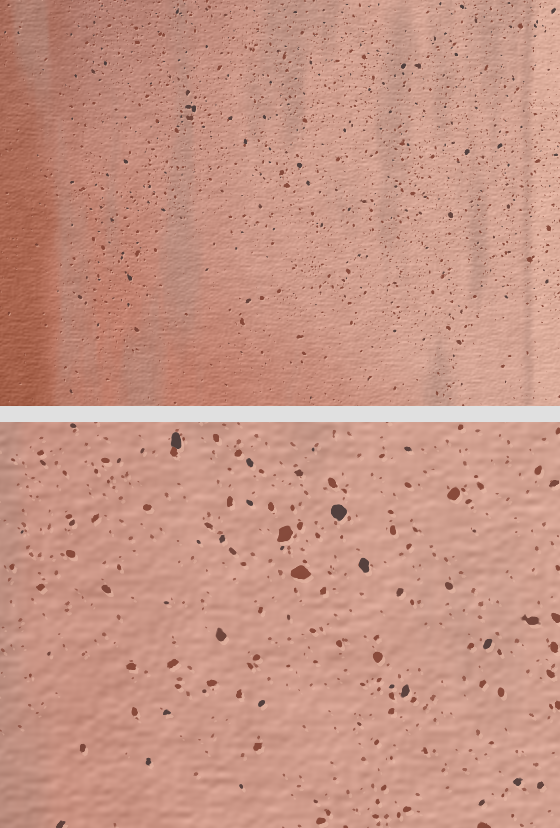
Top, the full canvas; bottom, a detail of the centre.
Write a Shadertoy shader that draws this texture.

```glsl
#define PINK vec3(0.785, 0.57, 0.51)
#define PALE vec3(0.835, 0.645, 0.58)
#define TERRACOTTA vec3(0.75, 0.485, 0.41)
#define MAUVE vec3(0.68, 0.47, 0.42)
#define RUST vec3(0.64, 0.37, 0.28)
#define ASH vec3(0.69, 0.54, 0.49)
#define PIT_RED vec3(0.50, 0.25, 0.19)
#define PIT_DARK vec3(0.25, 0.20, 0.20)
#define GLINT vec3(0.93, 0.75, 0.67)
#define LIGHT_STEP vec2(-0.0022, 0.0030)
#define PIT_SHARE 0.22
#define RELIEF 0.14

float hash(vec2 p) {
    return fract(sin(dot(p, vec2(127.1, 311.7))) * 43758.55);
}

float noise(vec2 p) {
    vec2 i = floor(p), f = fract(p);
    f = f * f * (3.0 - 2.0 * f);
    return mix(mix(hash(i), hash(i + vec2(1, 0)), f.x),
               mix(hash(i + vec2(0, 1)), hash(i + vec2(1, 1)), f.x), f.y);
}

float fbm(vec2 p) {
    float sum = 0.0, gain = 0.533;
    for (int i = 0; i < 4; i++) {
        sum += gain * noise(p);
        p = p * 2.03 + 17.3;
        gain *= 0.5;
    }
    return sum;
}

// Pits gather in clusters, more of them towards the top
float crowding(vec2 p) {
    float cluster = smoothstep(0.32, 0.72, fbm(p * vec2(5.0, 4.0) + 3.7));
    return (0.3 + 1.5 * cluster) * mix(0.75, 1.25, p.y);
}

// x: coverage, y: darkness of the pit floor
vec2 pitLayer(vec2 p, float cells, float share) {
    vec2 q = p * cells, cell = floor(q), pit = vec2(0.0);
    float edge = 0.8 * cells / iResolution.y;
    float ragged = noise(q * 5.0) + 0.5 * noise(q * 11.0) - 0.75;
    for (int y = -1; y <= 1; y++)
    for (int x = -1; x <= 1; x++) {
        vec2 id = cell + vec2(x, y);
        vec2 seed = id + cells * 1.37;
        vec2 centre = id + vec2(hash(seed), hash(seed + 31.7));
        if (hash(seed + 57.1) > share * crowding(centre / cells)) continue;
        float size = hash(seed + 83.9), angle = 6.283 * hash(seed + 9.2);
        float radius = mix(0.10, 0.25, size * size);
        vec2 axis = vec2(cos(angle), sin(angle)), d = q - centre;
        d = vec2(dot(d, axis), 1.5 * dot(d, vec2(-axis.y, axis.x)));
        float cover = smoothstep(edge, -edge, length(d) - radius * (1.0 + 0.75 * ragged));
        if (cover > pit.x) pit = vec2(cover, hash(seed + 12.6));
    }
    return pit;
}

vec2 pits(vec2 p) {
    vec2 large = pitLayer(p, 30.0, PIT_SHARE * 0.6);
    vec2 medium = pitLayer(p, 58.0, PIT_SHARE);
    vec2 small = pitLayer(p, 105.0, PIT_SHARE) * vec2(0.75, 0.6);
    vec2 deepest = large.x > medium.x ? large : medium;
    return deepest.x > small.x ? deepest : small;
}

// Fine grain, drawn out sideways by brushing
float surface(vec2 p) {
    float bend = 0.02 * noise(p * 5.0);
    return 0.5 * noise((p + vec2(0.0, bend)) * vec2(38.0, 150.0))
         + 0.5 * noise(p * vec2(150.0, 210.0));
}

vec3 plaster(vec2 uv, vec2 p) {
    float cloud = fbm(p * 3.0) - 0.5;
    float streak = fbm(p * vec2(11.0, 2.2) + 8.1);
    float x = uv.x + 0.22 * cloud + 0.10 * (streak - 0.5);
    vec3 colour = mix(PINK, PALE, smoothstep(0.25, 0.80, x));
    colour = mix(colour, TERRACOTTA, smoothstep(0.85, 0.25, x + 0.75 * uv.y));
    colour = mix(colour, MAUVE, 0.9 * smoothstep(0.65, 0.1, x + 0.9 * (1.0 - uv.y)));
    colour = mix(colour, RUST, smoothstep(0.15, -0.01, x) * mix(1.0, 0.4, uv.y));
    // Grey stains running down
    colour = mix(colour, ASH, 0.55 * smoothstep(0.52, 0.78, streak));
    // Raised strip along the right side
    float strip = uv.x + 0.03 * cloud;
    colour = mix(colour, GLINT, 0.3 * smoothstep(0.945, 0.965, strip));
    return colour * (1.0 - 0.07 * smoothstep(0.015, 0.0, abs(strip - 0.945)));
}

void mainImage(out vec4 fragColor, in vec2 fragCoord) {
    vec2 uv = fragCoord / iResolution.xy;
    vec2 p = fragCoord / iResolution.y;
    vec3 colour = plaster(uv, p);

    // Side light on the grain
    colour += RELIEF * (surface(p) - surface(p + LIGHT_STEP));
    colour += 0.035 * (noise(p * 42.0) - 0.5);

    // Pits with a lit lower rim
    vec2 pit = pits(p);
    float rim = clamp(pits(p + LIGHT_STEP).x - pit.x, 0.0, 1.0);
    colour = mix(colour, GLINT, 0.5 * rim);
    float dark = smoothstep(0.55, 1.0, pit.y + 0.25 * (uv.y - 0.5));
    colour = mix(colour, mix(PIT_RED, PIT_DARK, dark), 0.88 * pit.x);

    fragColor = vec4(clamp(colour, 0.0, 1.0), 1.0);
}
```
